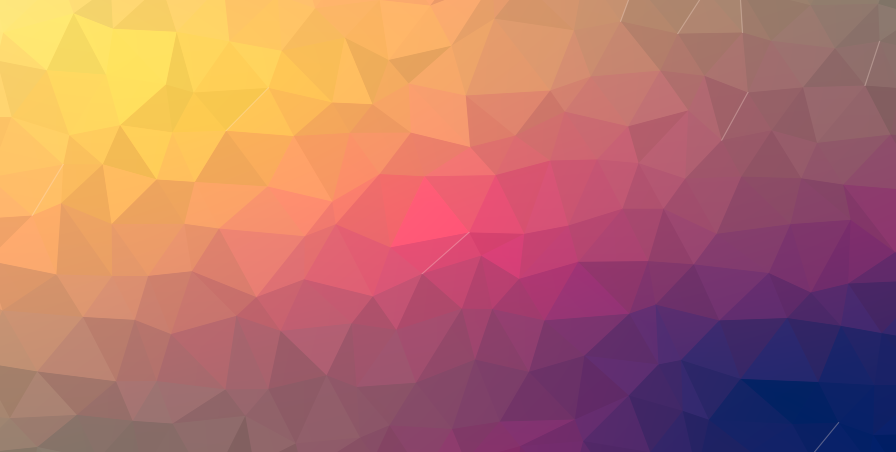
Write a Shadertoy shader that draws this background.

```glsl
const vec2 GRID = vec2(16.5, 9.5);    // mesh cells across the canvas
const vec2 MESH_SHIFT = vec2(0.15, 0.28);
const float JITTER = 0.66;            // vertex displacement, in cells
const float SWELL = 0.25;             // height of the slow wave in the rows
const float SWELL_RATE = 0.55;
const float FLATNESS = 0.82;          // 0 = smooth gradient, 1 = flat facets
const float SHADE_RANGE = 0.1;        // brightness spread between facets
const float WARM_FALLOFF = 1.5;       // spread of the axis colours, upper left
const float COOL_FALLOFF = 0.75;      // the same, from the centre onwards
const float LEFT_WARMTH = 0.03;       // shift of the lower left border colours
const float CRACK_RARITY = 0.94;
const float CRACK_WIDTH = 0.012;
const float CRACK_STRENGTH = 0.3;

// Colours from upper left to lower right, along the diagonal
const vec3 AXIS[9] = vec3[9](
    vec3(1.00, 0.92, 0.50), vec3(1.00, 0.88, 0.37), vec3(1.00, 0.80, 0.31),
    vec3(1.00, 0.59, 0.41), vec3(1.00, 0.29, 0.46), vec3(0.68, 0.20, 0.45),
    vec3(0.28, 0.17, 0.43), vec3(0.00, 0.14, 0.41), vec3(0.00, 0.12, 0.40));

// Colours over the same span, along the canvas border
const vec3 BORDER[9] = vec3[9](
    vec3(1.00, 0.92, 0.50), vec3(1.00, 0.77, 0.40), vec3(0.98, 0.64, 0.43),
    vec3(0.70, 0.54, 0.44), vec3(0.52, 0.47, 0.42), vec3(0.54, 0.38, 0.39),
    vec3(0.54, 0.18, 0.42), vec3(0.14, 0.14, 0.41), vec3(0.00, 0.12, 0.40));

float hash(vec2 p) {
    return fract(sin(dot(p, vec2(127.1, 311.7))) * 43758.55);
}

vec3 ramp(vec3 stops[9], float t) {
    float s = clamp(t, 0.0, 1.0) * 8.0;
    int i = min(int(s), 7);
    return mix(stops[i], stops[i + 1], s - float(i));
}

vec3 backdrop(vec2 uv) {
    uv = clamp(uv, 0.0, 1.0);
    float along = 0.5 * (uv.x + 1.0 - uv.y);
    float across = uv.x + uv.y - 1.0;
    float reach = max(1.0 - abs(2.0 * along - 1.0), 0.001);
    float falloff = mix(WARM_FALLOFF, COOL_FALLOFF, smoothstep(0.3, 0.5, along));
    float toBorder = pow(clamp(abs(across) / reach, 0.0001, 1.0), falloff);
    float borderAlong = along - LEFT_WARMTH * smoothstep(0.0, 0.4, -across);
    return mix(ramp(AXIS, along), ramp(BORDER, borderAlong), toBorder);
}

// Jittered vertex on a lattice with staggered, gently waving rows
vec2 vertex(vec2 id) {
    vec2 offset = JITTER * (vec2(hash(id), hash(id + 37.3)) - 0.5);
    offset.x += 0.5 * mod(id.y, 2.0);
    offset.y += SWELL * sin(SWELL_RATE * (id.x - 0.5 * GRID.x));
    return id + offset;
}

// Signed distance to the left of the line a-b
float leftOf(vec2 p, vec2 a, vec2 b) {
    vec2 e = normalize(b - a);
    vec2 q = p - a;
    return e.x * q.y - e.y * q.x;
}

float segmentDistance(vec2 p, vec2 a, vec2 b) {
    vec2 e = b - a;
    vec2 q = p - a;
    return length(q - e * clamp(dot(q, e) / dot(e, e), 0.0, 1.0));
}

// Facet colour weighted by coverage; alpha holds the weight
vec4 facet(vec2 p, vec2 a, vec2 b, vec2 c, float seed, float pixel) {
    float inside = min(leftOf(p, a, b), min(leftOf(p, b, c), leftOf(p, c, a)));
    float cover = smoothstep(-0.55 * pixel, 0.55 * pixel, inside);
    vec2 centre = (a + b + c) / 3.0;
    vec3 colour = backdrop((mix(p, centre, FLATNESS) - MESH_SHIFT) / GRID);
    colour *= 1.0 + SHADE_RANGE * (seed - 0.5);
    return vec4(colour, 1.0) * cover;
}

// Hairline along a few of the edges
float crack(vec2 p, vec2 a, vec2 b, float seed, float pixel) {
    float line = 1.0 - smoothstep(0.0, CRACK_WIDTH + 0.5 * pixel, segmentDistance(p, a, b));
    return line * step(CRACK_RARITY, seed);
}

void mainImage(out vec4 fragColor, in vec2 fragCoord) {
    vec2 p = fragCoord / iResolution.xy * GRID + MESH_SHIFT;
    float pixel = GRID.y / iResolution.y;
    vec2 cell = floor(p);
    vec4 sum = vec4(0.0);
    float cracks = 0.0;

    // Two triangles per lattice cell, split to suit the row stagger
    for (int j = -1; j <= 1; j++) {
        for (int i = -2; i <= 1; i++) {
            vec2 id = cell + vec2(i, j);
            vec2 a = vertex(id);
            vec2 b = vertex(id + vec2(1.0, 0.0));
            vec2 c = vertex(id + vec2(0.0, 1.0));
            vec2 d = vertex(id + vec2(1.0, 1.0));
            bool evenRow = mod(id.y, 2.0) < 0.5;
            float seedLow = hash(id + 71.7);
            float seedHigh = hash(id + 13.9);
            sum += facet(p, a, b, evenRow ? c : d, seedLow, pixel);
            sum += facet(p, evenRow ? b : a, d, c, seedHigh, pixel);
            cracks = max(cracks, crack(p, a, evenRow ? c : d, hash(id + 91.3), pixel));
        }
    }

    vec3 colour = sum.rgb / max(sum.a, 0.001);
    colour = mix(colour, vec3(1.0, 0.9, 0.85), CRACK_STRENGTH * cracks);
    fragColor = vec4(colour, 1.0);
}
```
